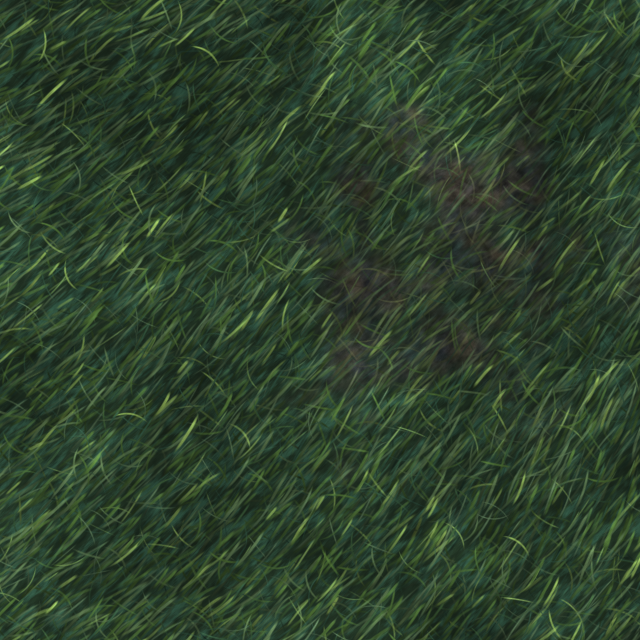
Give the GLSL for this texture, as a Shadertoy shader.

```glsl
// Wind-combed dark meadow grass with stray curled blades and a worn patch of soil.
#define LAYERS 16
#define CELL 0.048
#define HALF_LENGTH 0.040
#define HALF_WIDTH 0.0020
#define SOFTNESS 0.0014
#define STRAY_SHARE 0.26
#define BRIGHT_SHARE 0.10
#define SOIL_CENTRE vec2(0.69, 0.58)
#define EXPOSURE 1.30

const vec3 SHADOW = vec3(0.083, 0.125, 0.088);
const vec3 TEAL   = vec3(0.132, 0.228, 0.180);
const vec3 GREEN  = vec3(0.220, 0.315, 0.148);
const vec3 SAGE   = vec3(0.275, 0.345, 0.245);
const vec3 LIME   = vec3(0.440, 0.540, 0.270);
const vec3 EARTH  = vec3(0.190, 0.165, 0.135);
const vec3 SLATE  = vec3(0.110, 0.125, 0.145);

vec4 hash4(vec3 p) {
    vec4 q = fract(p.xyzx * vec4(0.1031, 0.1030, 0.0973, 0.1099));
    q += dot(q, q.wzxy + 33.33);
    return fract((q.xxyz + q.yzzw) * q.zywx);
}

float noise(vec2 p) {
    vec2 i = floor(p), f = fract(p);
    f = f * f * (3.0 - 2.0 * f);
    float a = hash4(vec3(i, 7.0)).x;
    float b = hash4(vec3(i + vec2(1, 0), 7.0)).x;
    float c = hash4(vec3(i + vec2(0, 1), 7.0)).x;
    float d = hash4(vec3(i + vec2(1, 1), 7.0)).x;
    return mix(mix(a, b, f.x), mix(c, d, f.x), f.y);
}

float fbm(vec2 p) {
    float sum = 0.0, gain = 0.5;
    for (int i = 0; i < 4; i++) {
        sum += gain * noise(p);
        p = mat2(1.6, 1.2, -1.2, 1.6) * p + 11.3;
        gain *= 0.5;
    }
    return sum / 0.9375;
}

vec2 turn(vec2 p, float angle) {
    float c = cos(angle), s = sin(angle);
    return vec2(c * p.x + s * p.y, c * p.y - s * p.x);
}

// Lean of the sward: flatter at the left, steeper towards the lower right
float lean(vec2 p) {
    return 0.64 + 0.30 * p.x + 0.16 * (0.5 - p.y) + 0.30 * (noise(p * 4.0 + 3.0) - 0.5);
}

float soilAmount(vec2 p) {
    float reach = length((p - SOIL_CENTRE) * vec2(0.9, 1.0));
    float ragged = 0.50 * (fbm(p * 11.0 + 20.0) - 0.5);
    return 1.0 - smoothstep(0.0, 0.26, reach + ragged);
}

vec3 bladeColour(vec4 r, float soil) {
    vec3 c = mix(TEAL, GREEN, smoothstep(0.2, 0.75, r.x));
    c = mix(c, SAGE, 0.75 * step(0.72, r.y));
    c = mix(c, LIME, step(1.0 - BRIGHT_SHARE, r.z) * (0.5 + 0.5 * r.x));
    return mix(c, EARTH * 1.25, soil * step(0.45, r.w) * 0.75);
}

void mainImage(out vec4 fragColor, in vec2 fragCoord) {
    vec2 p = fragCoord / iResolution.y;
    float edge = max(SOFTNESS, 1.0 / iResolution.y);
    float flow = lean(p);
    float soil = soilAmount(p);

    // Streaked thatch and clods beneath the blades
    vec2 along = turn(p, 0.78);
    float thatch = fbm(along * vec2(35.0, 120.0));
    vec3 colour = mix(SHADOW, TEAL, smoothstep(0.35, 0.85, thatch));
    vec3 ground = mix(SLATE, EARTH, noise(p * 45.0)) * (0.35 + 1.1 * fbm(p * 75.0));
    colour = mix(colour, ground, soil);

    // Blades stacked from deep shade to lit tips
    for (int layer = 0; layer < LAYERS; layer++) {
        float height = float(layer) / float(LAYERS - 1);
        vec2 shift = hash4(vec3(float(layer), 5.0, 9.0)).xy * 7.0;
        vec2 grid = turn(p, float(layer) * 0.7) / CELL + shift + 40.0;
        vec2 home = floor(grid);
        for (int k = 0; k < 9; k++) {
            vec2 id = home + vec2(k % 3 - 1, k / 3 - 1);
            vec4 place = hash4(vec3(id, float(layer) + 1.0));
            vec4 tint = hash4(vec3(id.yx, float(layer) + 51.0));
            float stray = step(1.0 - STRAY_SHARE, place.w);
            float angle = flow + (place.z - 0.5) * mix(0.48, 4.5, stray);
            vec2 q = turn((grid - id - place.xy) * CELL, angle - float(layer) * 0.7);
            q.y -= (tint.w - 0.5) * mix(6.0, 26.0, stray) * q.x * q.x;
            float t = q.x / (HALF_LENGTH * mix(0.40 + 0.60 * tint.y, 0.75, stray));
            float width = HALF_WIDTH * (0.5 + 0.7 * tint.x) * (1.0 - t * t * t * t) * (1.0 - 0.3 * stray);
            float cover = 1.0 - smoothstep(-edge, edge, abs(q.y) - width);
            cover *= 1.0 - smoothstep(0.5, 1.0, abs(t));
            cover *= (0.50 + 0.45 * place.z) * (1.0 - 0.42 * soil);
            float light = mix(0.50, 1.16, height) * (0.88 + 0.22 * t);
            colour = mix(colour, bladeColour(tint, soil) * light, cover);
        }
    }

    // Broad hollows and fine fibre variation
    colour *= 0.68 + 0.68 * fbm(p * 7.0 + 4.0);
    colour *= 0.76 + 0.48 * fbm(along * vec2(60.0, 180.0) + 9.0);
    fragColor = vec4(clamp(colour * EXPOSURE, 0.0, 1.0), 1.0);
}
```
